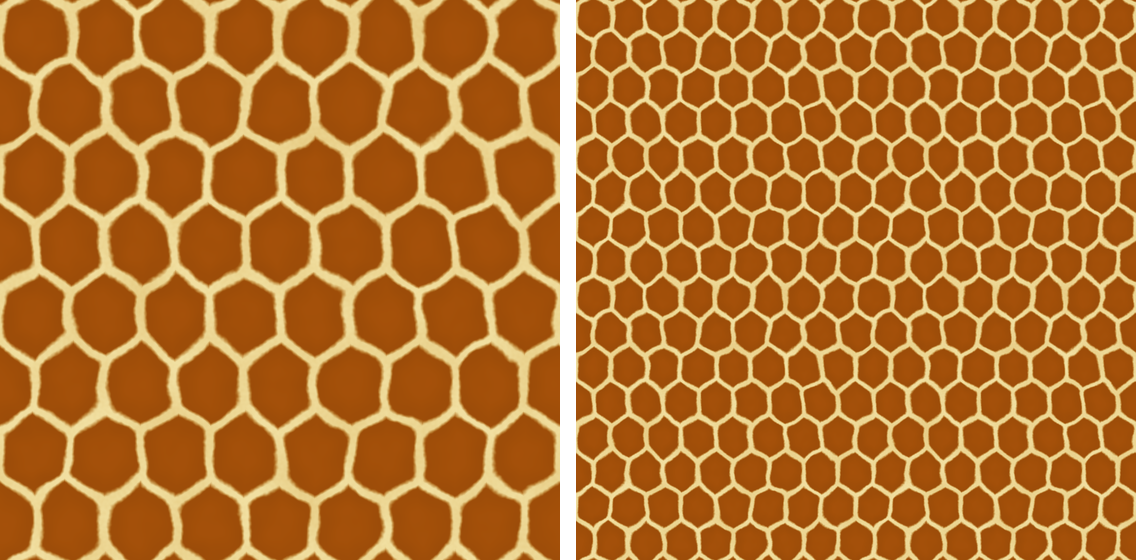
Left, the tile; right, the same tile 2 across and 2 down.
Give the GLSL for this pattern, as a three.js fragment shader.

```glsl
// Honeycomb: 8 by 8 staggered amber cells parted by soft, waxy cream walls.
// A hexagon distance is bent by wrapping gradient noise, then a smooth ramp
// colours the walls, with slow changes of width and tone and a fine grain.
varying vec2 vUv;

const float CELLS = 8.0;       // cells across and rows up; even, so rows wrap
const float ROW_SCALE = 0.866; // row height that makes the hexagons regular
const vec3 AMBER = vec3(0.635, 0.31, 0.037);
const vec3 CREAM = vec3(0.945, 0.875, 0.63);
const vec3 STRAW = vec3(0.905, 0.80, 0.52);

vec2 hashGradient(vec2 cell, float seed) {
  vec3 h = fract(vec3(cell.xyx + seed) * vec3(0.1031, 0.1030, 0.0973));
  h += dot(h, h.yzx + 33.33);
  float angle = 6.28318 * fract((h.x + h.y) * h.z);
  return vec2(cos(angle), sin(angle));
}

// Gradient noise, about -0.7 to 0.7, repeating after a whole period.
float wrapNoise(vec2 uv, float period, float seed) {
  vec2 p = uv * period;
  vec2 i = floor(p);
  vec2 f = p - i;
  vec2 u = f * f * f * (f * (f * 6.0 - 15.0) + 10.0);
  vec2 e = vec2(1.0, 0.0);
  float a = dot(hashGradient(mod(i, period), seed), f);
  float b = dot(hashGradient(mod(i + e.xy, period), seed), f - e.xy);
  float c = dot(hashGradient(mod(i + e.yx, period), seed), f - e.yx);
  float d = dot(hashGradient(mod(i + e.xx, period), seed), f - e.xx);
  return mix(mix(a, b, u.x), mix(c, d, u.x), u.y);
}

vec2 wrapNoise2(vec2 uv, float period, float seed) {
  return vec2(wrapNoise(uv, period, seed), wrapNoise(uv, period, seed + 17.0));
}

float smoothMin(float a, float b, float k) {
  float h = max(k - abs(a - b), 0.0) / k;
  return min(a, b) - 0.25 * h * h * k;
}

// Offset from the nearest centre of the staggered rows, in cell units.
vec2 cellOffset(vec2 p) {
  vec2 even = vec2(fract(p.x + 0.5) - 0.5, mod(p.y + 1.0, 2.0) - 1.0);
  vec2 odd = vec2(fract(p.x) - 0.5, mod(p.y, 2.0) - 1.0);
  vec2 metric = vec2(1.0, ROW_SCALE);
  return length(even * metric) < length(odd * metric) ? even : odd;
}

// Distance inward from the cell border, with rounded corners.
float borderDistance(vec2 offset) {
  vec2 q = abs(offset);
  float upright = 0.5 - q.x;
  float slanted = (0.5 - dot(q, vec2(0.5, 0.75))) / length(vec2(0.5, 0.75));
  return smoothMin(upright, slanted, 0.07);
}

void main() {
  // Bend the lattice so that walls and corners wander
  vec2 p = vUv * CELLS - vec2(0.0, 0.5);
  p += 0.10 * wrapNoise2(vUv, 11.0, 3.0);
  p += 0.06 * wrapNoise2(vUv, 21.0, 41.0);
  p += 0.012 * wrapNoise2(vUv, 70.0, 87.0);
  float dist = borderDistance(cellOffset(p));

  // Wall profile: slow swelling and a grainy edge
  float swell = wrapNoise(vUv, 10.0, 121.0);
  float grain = wrapNoise(vUv, 150.0, 153.0);
  float edge = dist - 0.022 * swell + 0.010 * grain;
  float wall = 1.0 - smoothstep(0.033, 0.103, edge);

  // Swollen walls are duller; cells darken slightly towards the rim
  float dullness = clamp(0.35 + 0.9 * swell + 0.25 * grain, 0.0, 1.0);
  vec3 wax = mix(CREAM, STRAW, dullness);
  float rim = 1.0 - smoothstep(0.08, 0.40, dist);
  float mottle = wrapNoise(vUv, 24.0, 187.0);
  vec3 honey = AMBER * (1.01 - 0.04 * rim + 0.02 * mottle);

  // Blue lags behind in the blend, giving a warm brown fringe
  vec3 blend = pow(vec3(wall), vec3(1.0, 1.03, 1.2));
  gl_FragColor = vec4(mix(honey, wax, blend), 1.0);
}
```
